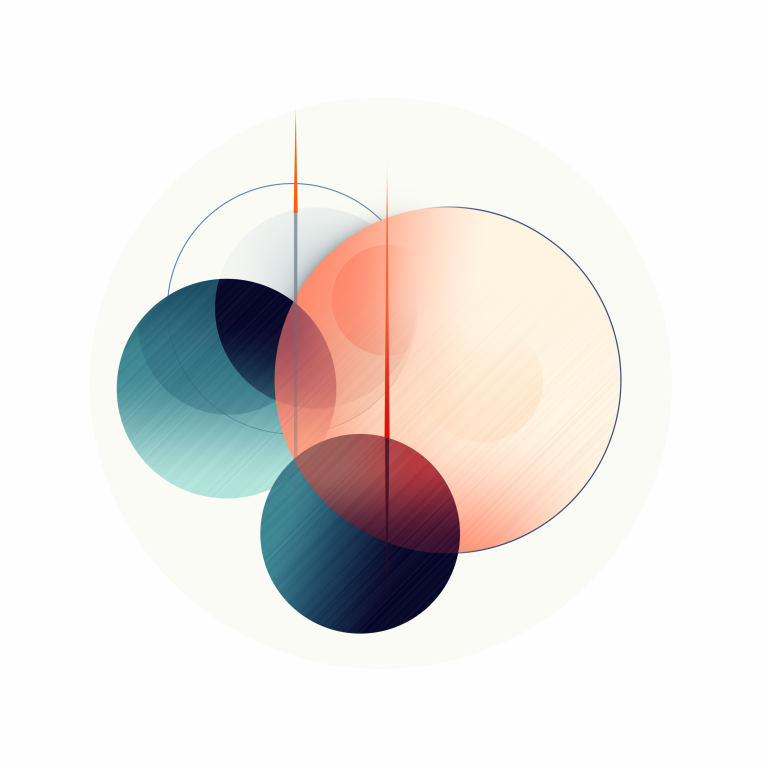
Reproduce this background procedurally as a WebGL 1 fragment shader.

```glsl
precision highp float;
// Overlapping translucent discs, thin rings and tapered needles on a pale oval.
uniform vec2 u_resolution;

float pixel;

// Antialiased coverage of a signed distance.
float fill(float d) {
  return 1.0 - smoothstep(-0.7 * pixel, 0.7 * pixel, d);
}

float circle(vec2 p, vec2 center, float radius) {
  return length(p - center) - radius;
}

float ring(float d, float width) {
  return fill(abs(d) - width);
}

// Soft round falloff, one at the center.
float glow(vec2 p, vec2 center, vec2 size) {
  vec2 q = (p - center) / size;
  return exp(-dot(q, q));
}

float hash(float n) {
  return fract(sin(n * 127.1) * 43758.5453);
}

// Brushed grain made of diagonal strokes.
float grain(vec2 p) {
  float across = (p.x - p.y) * 260.0;
  float along = (p.x + p.y) * 3.0;
  float cell = floor(across);
  float stroke = mix(hash(cell), hash(cell + 1.0), smoothstep(0.0, 1.0, fract(across)));
  return (stroke - 0.5) * (0.7 + 0.3 * sin(along * 4.0 + cell));
}

// Vertical needle that widens from tip to base.
float needle(vec2 p, float x, float tip, float base, float width) {
  float t = clamp((tip - p.y) / (tip - base), 0.0, 1.0);
  return fill(abs(p.x - x) - width * t) * step(base, p.y) * smoothstep(0.0, 0.25, t);
}

void main() {
  float side = min(u_resolution.x, u_resolution.y);
  vec2 p = (gl_FragCoord.xy - 0.5 * u_resolution) / side + 0.5;
  pixel = 1.0 / side;

  vec3 navy = vec3(0.035, 0.035, 0.17);
  vec3 teal = vec3(0.25, 0.53, 0.58);
  vec3 coral = vec3(1.0, 0.54, 0.42);
  vec3 cream = vec3(1.0, 0.955, 0.885);
  float strokes = grain(p);

  float tealDist = circle(p, vec2(0.295, 0.494), 0.143);
  float coralDist = circle(p, vec2(0.583, 0.505), 0.2255);
  float deepDist = circle(p, vec2(0.469, 0.305), 0.130);
  float mistDist = circle(p, vec2(0.411, 0.599), 0.131);
  float hoopDist = circle(p, vec2(0.381, 0.598), 0.163);
  float inTeal = fill(tealDist);
  float inCoral = fill(coralDist);
  float inDeep = fill(deepDist);
  float inMist = fill(mistDist);

  // Pale oval backdrop
  float oval = (length((p - vec2(0.496, 0.501)) / vec2(0.379, 0.372)) - 1.0) * 0.375;
  vec3 color = mix(vec3(0.995), vec3(0.981, 0.984, 0.96), fill(oval));

  // Mist disc and the shadow beside the large disc
  float mistFade = smoothstep(0.30, 0.42, p.x) * smoothstep(0.76, 0.61, p.y);
  color = mix(color, vec3(0.72, 0.78, 0.82), inMist * (0.12 + 0.6 * mistFade));
  float leftSide = smoothstep(0.58, 0.42, p.x);
  color *= 1.0 - 0.22 * leftSide * exp(-max(coralDist, 0.0) * 110.0);
  color = mix(color, vec3(0.25, 0.42, 0.60), ring(hoopDist, 0.0007) * 0.85);

  // Teal disc with its dark crossing
  vec3 tealColor = mix(vec3(0.70, 0.89, 0.86), teal, smoothstep(0.36, 0.53, p.y));
  tealColor = mix(tealColor, vec3(0.10, 0.27, 0.36), smoothstep(0.50, 0.65, p.y + 0.25 * (p.x - 0.28)));
  float lowerArc = fill(circle(p, vec2(0.297, 0.577), 0.117));
  tealColor = mix(tealColor, vec3(0.14, 0.36, 0.44), lowerArc * 0.32);
  float dusk = smoothstep(0.44, 0.59, p.y + 0.15 * (p.x - 0.34));
  tealColor = mix(tealColor, navy, inMist * (0.25 + 0.75 * dusk));
  tealColor = mix(tealColor, vec3(0.16, 0.36, 0.44), ring(hoopDist, 0.0006) * 0.4);
  color = mix(color, tealColor + strokes * 0.05, inTeal);

  // Large coral disc fading to cream
  vec3 warm = mix(coral, cream, smoothstep(0.37, 0.62, p.x + 0.12 * (0.5 - p.y)));
  warm = mix(warm, vec3(0.99, 0.87, 0.76), 0.75 * glow(p, vec2(0.51, 0.47), vec2(0.08, 0.10)));
  warm = mix(warm, coral, 0.95 * glow(p, vec2(0.58, 0.26), vec2(0.15, 0.11)));
  float hill = circle(p, vec2(0.628, 0.503), 0.079);
  warm = mix(warm, vec3(1.0, 0.86, 0.73), 0.5 * fill(hill) * smoothstep(0.60, 0.45, p.y));
  float bead = fill(circle(p, vec2(0.504, 0.609), 0.072));
  warm = mix(warm, vec3(1.0, 0.50, 0.39), bead * 0.65 * smoothstep(0.55, 0.44, p.x));
  warm = mix(warm, vec3(0.86, 0.55, 0.47), inMist * 0.25 * smoothstep(0.62, 0.50, p.y));
  warm = mix(warm, vec3(0.86, 0.60, 0.52), fill(hoopDist) * 0.18 * smoothstep(0.65, 0.5, p.y));
  warm = mix(warm, vec3(0.55, 0.40, 0.40), ring(hoopDist, 0.0005) * 0.3 * smoothstep(0.56, 0.45, p.y));

  // Rosy lens where coral covers teal
  vec3 lens = mix(vec3(0.97, 0.62, 0.51), vec3(0.84, 0.45, 0.42), smoothstep(0.41, 0.52, p.y));
  float shade = inMist * smoothstep(0.45, 0.58, p.y) * smoothstep(0.45, 0.37, p.x);
  lens = mix(lens, vec3(0.60, 0.28, 0.35), 0.85 * shade + 0.15 * inMist);
  warm = mix(warm, lens, inTeal * 0.92);
  color = mix(color, warm + strokes * 0.045 * smoothstep(0.68, 0.45, p.y), inCoral);
  color = mix(color, vec3(0.22, 0.30, 0.48), ring(coralDist, 0.0008) * smoothstep(0.54, 0.63, p.x));

  // Deep disc: teal to navy, wine red under the coral
  float slope = p.x - 0.35 * (p.y - 0.305);
  vec3 deep = mix(teal, vec3(0.13, 0.30, 0.41), smoothstep(0.35, 0.45, slope));
  deep = mix(deep, navy, smoothstep(0.41, 0.54, slope));
  deep = mix(deep, vec3(0.24, 0.46, 0.52), inTeal * 0.6);
  vec3 wine = mix(vec3(0.62, 0.38, 0.36), vec3(0.72, 0.22, 0.25), smoothstep(0.43, 0.56, p.x));
  wine = mix(wine, vec3(0.23, 0.07, 0.19), smoothstep(0.40, 0.28, p.y + 0.1 * (0.5 - p.x)));
  deep = mix(deep, wine, inCoral);
  color = mix(color, deep + strokes * 0.06, inDeep);

  // Left needle: orange tip, then a grey stem
  float leftTip = needle(p, 0.385, 0.865, 0.723, 0.0026);
  color = mix(color, mix(vec3(1.0, 0.36, 0.06), vec3(0.85, 0.50, 0.22), smoothstep(0.74, 0.86, p.y)), leftTip);
  float stem = fill(abs(p.x - 0.385) - 0.0022) * step(p.y, 0.723) * smoothstep(0.25, 0.45, p.y);
  color = mix(color, vec3(0.38, 0.44, 0.52), stem * mix(0.35, 0.65, smoothstep(0.55, 0.65, p.y)));

  // Right needle: orange to red, with a dark tail
  float rightTip = needle(p, 0.504, 0.805, 0.430, 0.0033);
  color = mix(color, mix(vec3(0.85, 0.06, 0.06), vec3(1.0, 0.38, 0.20), smoothstep(0.43, 0.62, p.y)), rightTip);
  float tail = fill(abs(p.x - 0.504) - 0.0026 * smoothstep(0.17, 0.43, p.y)) * step(p.y, 0.430);
  color = mix(color, vec3(0.22, 0.03, 0.12), tail * 0.75 * smoothstep(0.17, 0.25, p.y));

  gl_FragColor = vec4(clamp(color, 0.0, 1.0), 1.0);
}
```
